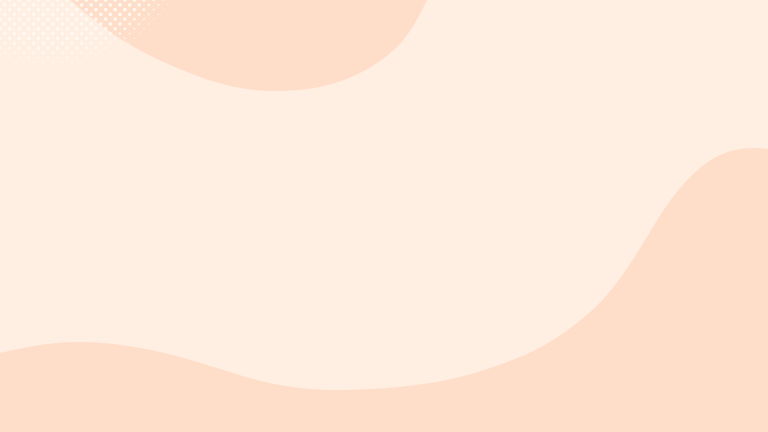
This background is drawn by a Shadertoy shader. Its source:

```glsl
// Flat peach backdrop: a rolling hill, a hanging blob and a halftone disc of pale dots.

const vec3 CREAM = vec3(1.0, 0.935, 0.885);
const vec3 PEACH = vec3(1.0, 0.87, 0.79);
const vec3 DOT_WHITE = vec3(1.0, 0.985, 0.97);
const vec2 CANVAS = vec2(16.0, 9.0);

// Curve knots: x, height, slope
const int HILL_COUNT = 13;
const vec3 HILL[HILL_COUNT] = vec3[](
    vec3(0.0, 1.646, 0.24), vec3(1.625, 1.875, 0.0), vec3(3.75, 1.563, -0.27),
    vec3(5.208, 1.125, -0.28), vec3(6.979, 0.875, 0.0), vec3(8.958, 1.021, 0.15),
    vec3(10.833, 1.563, 0.4), vec3(12.292, 2.5, 0.87), vec3(13.125, 3.5, 1.5),
    vec3(13.854, 4.667, 1.48), vec3(14.583, 5.5, 0.85), vec3(15.708, 5.917, 0.0),
    vec3(16.0, 5.896, -0.1));

const int BLOB_COUNT = 7;
const vec3 BLOB[BLOB_COUNT] = vec3[](
    vec3(1.458, 9.0, -0.85), vec3(2.292, 8.333, -0.68), vec3(4.167, 7.396, -0.37),
    vec3(5.729, 7.104, 0.0), vec3(7.5, 7.479, 0.5), vec3(8.229, 7.979, 0.9),
    vec3(8.896, 9.0, 2.1));

// Approximate signed distance above a cubic Hermite segment
float aboveSegment(vec2 p, vec3 a, vec3 b) {
    float span = b.x - a.x;
    float t = clamp((p.x - a.x) / span, 0.0, 1.0);
    float s = 1.0 - t;
    float height = s * s * ((1.0 + 2.0 * t) * a.y + t * span * a.z)
                 + t * t * ((1.0 + 2.0 * s) * b.y - s * span * b.z);
    float slope = 6.0 * t * s * (b.y - a.y) / span
                + s * (1.0 - 3.0 * t) * a.z + t * (1.0 - 3.0 * s) * b.z;
    height += slope * (p.x - clamp(p.x, a.x, b.x));
    return (p.y - height) / sqrt(1.0 + slope * slope);
}

float aboveHill(vec2 p) {
    int i = 0;
    while (i < HILL_COUNT - 2 && p.x > HILL[i + 1].x) i++;
    return aboveSegment(p, HILL[i], HILL[i + 1]);
}

float aboveBlob(vec2 p) {
    int i = 0;
    while (i < BLOB_COUNT - 2 && p.x > BLOB[i + 1].x) i++;
    return aboveSegment(p, BLOB[i], BLOB[i + 1]);
}

// Coverage of a shape whose distance is negative inside
float fill(float dist, float pixel) {
    return clamp(0.5 - dist / pixel, 0.0, 1.0);
}

// Distance to the nearest dot of a square grid, shrinking toward the disc rim
float dotGrid(vec2 p, vec2 center, float rim, float pitch, float radius) {
    vec2 cell = floor(p / pitch);
    vec2 dotCenter = (cell + 0.5) * pitch;
    float size = radius * smoothstep(rim, rim - 0.8, length(dotCenter - center));
    return size > 0.0 ? length(p - dotCenter) - size : 1.0;
}

// Two interleaved grids form the staggered halftone
float halftone(vec2 p, float pixel) {
    const vec2 center = vec2(1.04, 10.56);
    const float pitch = 0.2;
    float even = dotGrid(p, center, 3.2, pitch, 0.037);
    vec2 shift = vec2(0.5 * pitch);
    float odd = dotGrid(p + shift, center + shift, 3.2, pitch, 0.037);
    return fill(min(even, odd), pixel);
}

void mainImage(out vec4 fragColor, in vec2 fragCoord) {
    vec2 p = fragCoord / iResolution.xy * CANVAS;
    float pixel = CANVAS.y / iResolution.y;

    // Broad shapes
    float hill = fill(aboveHill(p), pixel);
    float blob = fill(-aboveBlob(p), pixel);
    vec3 color = mix(CREAM, PEACH, max(hill, blob));

    // Corner dots
    color = mix(color, DOT_WHITE, 0.85 * halftone(p, pixel));

    fragColor = vec4(color, 1.0);
}
```
